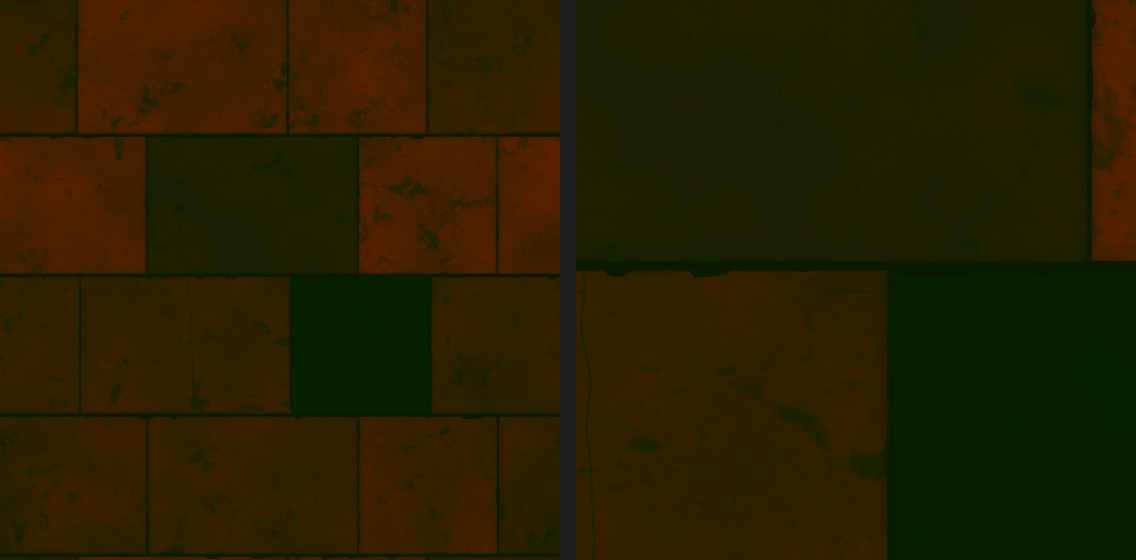
Left: the whole. Right: its middle third, enlarged.
Write a Shadertoy shader that draws this texture.

```glsl
// Draws a weathered wall of dark russet stone blocks in four staggered courses.

const float COURSES = 4.0;
const float COURSE_OFFSET = 0.0085;          // height of the lowest bed joint
const vec2 SPLITS = vec2(0.377, 0.626);      // joints inside one course
const vec4 SHIFTS = vec4(0.263, 0.143, 0.262, 0.137);
const float STONE_GREEN = 0.126;
const vec3 JOINT_COLOR = vec3(0.035, 0.095, 0.0);

// Red level of each block, three per course, lowest course first
const float TONES[12] = float[12](
    0.190, 0.235, 0.190,
    0.200, 0.028, 0.182,
    0.120, 0.280, 0.278,
    0.285, 0.292, 0.198);

float hash(vec2 p) {
    vec3 q = fract(vec3(p.xyx) * 0.1031);
    q += dot(q, q.yzx + 33.33);
    return fract((q.x + q.y) * q.z);
}

// Value noise that wraps over the unit square
float noise(vec2 p, vec2 freq, float seed) {
    vec2 cell = floor(p * freq);
    vec2 f = fract(p * freq);
    f = f * f * (3.0 - 2.0 * f);
    vec2 a = mod(cell, freq) + seed;
    vec2 b = mod(cell + 1.0, freq) + seed;
    return mix(mix(hash(a), hash(vec2(b.x, a.y)), f.x),
               mix(hash(vec2(a.x, b.y)), hash(b), f.x), f.y);
}

float fbm(vec2 p, float freq, float seed) {
    float sum = 0.0;
    float amp = 0.5;
    for (int i = 0; i < 5; i++) {
        sum += amp * noise(p, vec2(freq), seed);
        freq *= 2.0;
        amp *= 0.55;
    }
    return sum / 1.055;
}

// Coverage of a line, from the distance to its centre
float line(float dist, float halfWidth, float px) {
    return 1.0 - smoothstep(halfWidth - px, halfWidth + px, dist);
}

// Relative brightness of a block's surface: stains, grain, pits and veins
float stoneSurface(vec2 p, float seed) {
    vec2 warp = 0.02 * vec2(noise(p, vec2(18.0), seed + 5.0),
                            noise(p, vec2(18.0), seed + 9.0));
    float stain = fbm(p + warp, 9.0, seed);
    float patches = fbm(p, 14.0, seed + 31.0);
    float grain = noise(p, vec2(230.0), seed) - 0.5;
    float fleck = noise(p, vec2(110.0, 150.0), seed + 12.0);
    float worn = smoothstep(0.48, 0.68, patches);
    float pits = worn * smoothstep(0.62, 0.88, fbm(p + warp, 42.0, seed + 3.0) * 1.2);
    float vein = abs(fbm(p + warp, 13.0, seed + 47.0) - 0.5);
    vein = worn * (1.0 - smoothstep(0.0, 0.012, vein));
    float level = 1.0 + 0.75 * (stain - 0.5) + 0.13 * grain;
    level -= 0.5 * pits + 0.22 * vein;
    level -= 0.25 * smoothstep(0.86, 0.97, fleck);
    return level;
}

// A hairline crack running down one block
float crack(vec2 p, float px) {
    float path = 0.349 - 0.045 * (p.y - 0.26);
    path += 0.006 * (noise(p, vec2(1.0, 34.0), 71.0) - 0.5);
    float span = step(0.26, p.y) * step(p.y, 0.508);
    return span * line(abs(p.x - path), 0.0008, px);
}

void mainImage(out vec4 fragColor, in vec2 fragCoord) {
    vec2 p = fragCoord / iResolution.y;
    float px = 0.7 / iResolution.y;

    // Locate the block
    float v = (p.y - COURSE_OFFSET) * COURSES;
    int course = int(mod(floor(v), COURSES));
    float x = fract(p.x - SHIFTS[course]);
    int block = int(step(SPLITS.x, x) + step(SPLITS.y, x));
    int id = course * 3 + block;
    float tone = TONES[id];

    // Distances to the bed joints and the upright joints
    float below = fract(v) / COURSES;
    float above = (1.0 - fract(v)) / COURSES;
    float bedDist = min(below, above);
    float uprightDist = min(min(x, 1.0 - x),
                            min(abs(x - SPLITS.x), abs(x - SPLITS.y)));

    // Block surface
    float red = tone * stoneSurface(p, float(id) * 19.0);
    red *= 1.0 - 0.4 * crack(p, px);

    // Pale broken rim along each top edge, shade close to the joints
    float ragged = noise(p, vec2(90.0), 7.0);
    float rim = line(abs(above - 0.0045), 0.001, px) * smoothstep(0.4, 0.8, ragged);
    red += 0.25 * tone * rim;
    float shade = max(0.45 * exp(-bedDist / 0.004), 0.4 * exp(-uprightDist / 0.004));
    vec3 color = vec3(red * (1.0 - shade), STONE_GREEN * (1.0 - 0.2 * shade), 0.0);

    // Joints with chipped edges
    float chips = smoothstep(0.62, 0.95, noise(p, vec2(64.0), 23.0));
    float bedWidth = 0.0022 + 0.001 * ragged + 0.004 * chips * step(above, below);
    float uprightWidth = 0.0011 + 0.0007 * ragged + 0.002 * chips;
    float strength = mix(0.55, 0.95, noise(p, vec2(24.0), 41.0));
    float joint = max(0.92 * line(bedDist, bedWidth, px),
                      strength * line(uprightDist, uprightWidth, px));
    color = mix(color, JOINT_COLOR, joint);

    fragColor = vec4(clamp(color, 0.0, 1.0), 1.0);
}
```
